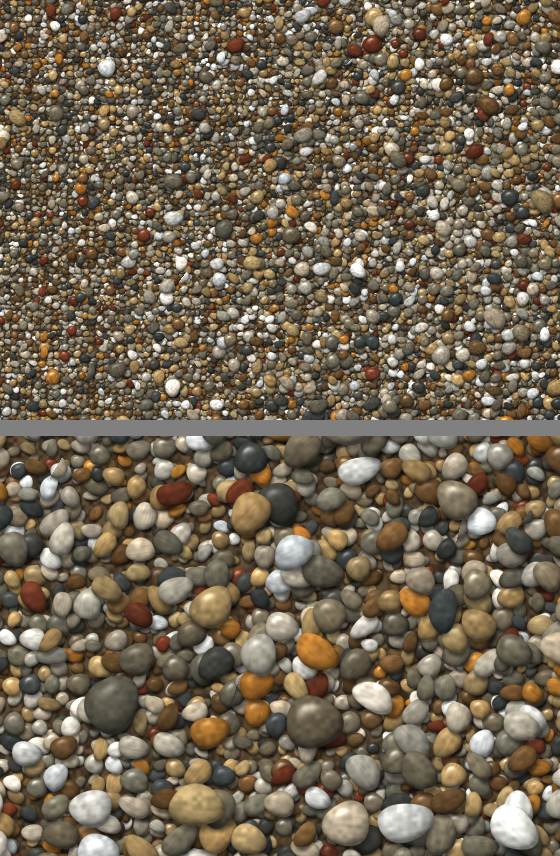
Top: the whole. Bottom: its middle third, enlarged.
This texture is drawn by a Shadertoy shader. Its source:

```glsl
// Sunlit wet beach pebbles, fine grit at the upper left growing coarser to the right.

const int   LAYERS      = 6;
const float FINEST_CELL = 0.0125;   // cell size of the smallest stones, in canvas heights
const float CELL_GROWTH = 1.34;     // size ratio between successive layers
const float SHADOW      = 0.50;
const float GLOSS       = 0.50;
const vec3  LIGHT       = vec3(-0.25, 0.60, 0.76);

const vec3 SAND  = vec3(0.30, 0.24, 0.17);
const vec3 OLIVE = vec3(0.45, 0.42, 0.35);
const vec3 TAN   = vec3(0.66, 0.55, 0.37);
const vec3 PALE  = vec3(0.68, 0.64, 0.57);
const vec3 BROWN = vec3(0.42, 0.31, 0.19);
const vec3 SLATE = vec3(0.25, 0.26, 0.25);
const vec3 WHITE = vec3(0.87, 0.86, 0.84);
const vec3 RUST  = vec3(0.42, 0.21, 0.14);
const vec3 OCHRE = vec3(0.65, 0.43, 0.18);

// Chance that a cell holds a stone, per layer, in fine and coarse areas
const float FINE_FILL[6]   = float[6](1.0, 0.85, 0.28, 0.07, 0.025, 0.008);
const float COARSE_FILL[6] = float[6](1.0, 0.95, 0.80, 0.50, 0.16, 0.035);

vec4 hash4(vec2 p) {
    vec4 q = fract(p.xyxy * vec4(0.1031, 0.1030, 0.0973, 0.1099));
    q += dot(q, q.wzxy + 33.33);
    return fract((q.xxyz + q.yzzw) * q.zywx);
}

float noise(vec2 p) {
    vec2 i = floor(p), f = fract(p);
    f = f * f * (3.0 - 2.0 * f);
    float a = hash4(i).x, b = hash4(i + vec2(1, 0)).x;
    float c = hash4(i + vec2(0, 1)).x, d = hash4(i + vec2(1, 1)).x;
    return mix(mix(a, b, f.x), mix(c, d, f.x), f.y);
}

vec3 stoneColour(float pick) {
    if (pick < 0.23) return OLIVE;
    if (pick < 0.40) return TAN;
    if (pick < 0.61) return PALE;
    if (pick < 0.75) return BROWN;
    if (pick < 0.84) return SLATE;
    if (pick < 0.93) return WHITE;
    if (pick < 0.965) return RUST;
    return OCHRE;
}

// Radius in stone space: 1.0 on the slightly lumpy outline
float outline(vec2 q, float seed) {
    float a = atan(q.y, q.x + 1e-5);
    return length(q) * (1.0 + 0.06 * sin(3.0 * a + 6.3 * seed) + 0.04 * sin(2.0 * a + 17.0 * seed));
}

// Paints one stone and its cast shadow over the colour below it
vec3 paintStone(vec3 below, vec2 d, float size, vec4 h, vec4 k, float pixel) {
    float angle = (h.z - 0.5) * 2.6 + 0.25;
    float c = cos(angle), s = sin(angle);
    mat2 turn = mat2(c, -s, s, c);
    vec2 radii = size * mix(0.40, 0.60, k.x) * vec2(1.0, mix(0.60, 0.95, k.y));

    vec2 shadowQ = turn * (d + LIGHT.xy * size * 0.17) / radii;
    below *= 1.0 - SHADOW * smoothstep(1.25, 0.75, length(shadowQ));

    vec2 q = turn * d / radii;
    float r = outline(q, h.w);
    float cover = smoothstep(0.7, -0.7, (r - 1.0) * radii.y / pixel);
    if (cover <= 0.0) return below;

    // Domed shading in canvas directions
    vec2 slope = (q * min(1.0, 1.0 / max(length(q), 1e-4)) * min(r, 1.0)) * turn;
    vec3 normal = normalize(vec3(slope, sqrt(max(1.05 - dot(slope, slope), 0.02))));
    vec3 light = normalize(LIGHT);
    float diffuse = max(dot(normal, light), 0.0);
    vec3 halfway = normalize(light + vec3(0, 0, 1));
    float shine = pow(max(dot(normal, halfway), 0.0), 50.0);

    // Tint, mottling and faint veins
    vec3 stone = stoneColour(k.z) * mix(0.84, 1.16, k.w);
    stone *= mix(vec3(1.04, 1.0, 0.94), vec3(0.96, 1.0, 1.03), h.w);
    stone *= 0.86 + 0.28 * noise(d * 260.0 + h.xy * 90.0);
    stone *= 0.94 + 0.12 * noise(q * vec2(2.0, 7.0) + h.zw * 50.0);
    stone *= 0.46 + 0.66 * diffuse;
    stone += GLOSS * shine * k.y * k.y;
    return mix(below, stone, cover);
}

void mainImage(out vec4 fragColor, in vec2 fragCoord) {
    vec2 p = fragCoord / iResolution.y;
    float pixel = 1.0 / iResolution.y;

    // Coarseness rises toward the right and a little toward the bottom
    float drift = 0.25 * (noise(p * 4.0) - 0.5);
    float coarse = smoothstep(0.05, 1.15, p.x - 0.25 * (p.y - 0.5) + drift);

    vec3 col = SAND * (0.6 + 0.8 * noise(p * 300.0));

    // Small stones first, large ones on top
    float size = FINEST_CELL;
    for (int layer = 0; layer < LAYERS; layer++) {
        float fill = mix(FINE_FILL[layer], COARSE_FILL[layer], coarse);
        vec2 g = p / size + 7.37 * float(layer);
        vec2 home = floor(g);
        for (int y = -1; y <= 1; y++)
        for (int x = -1; x <= 1; x++) {
            vec2 cell = home + vec2(x, y);
            vec2 id = cell + 131.0 * float(layer + 1);
            vec4 h = hash4(id), k = hash4(id + 417.3);
            if (hash4(id + 83.7).x > fill) continue;
            vec2 centre = cell + 0.5 + 0.6 * (h.xy - 0.5);
            col = paintStone(col, (g - centre) * size, size, h, k, pixel);
        }
        size *= CELL_GROWTH;
    }
    fragColor = vec4(clamp(col, 0.0, 1.0), 1.0);
}
```
